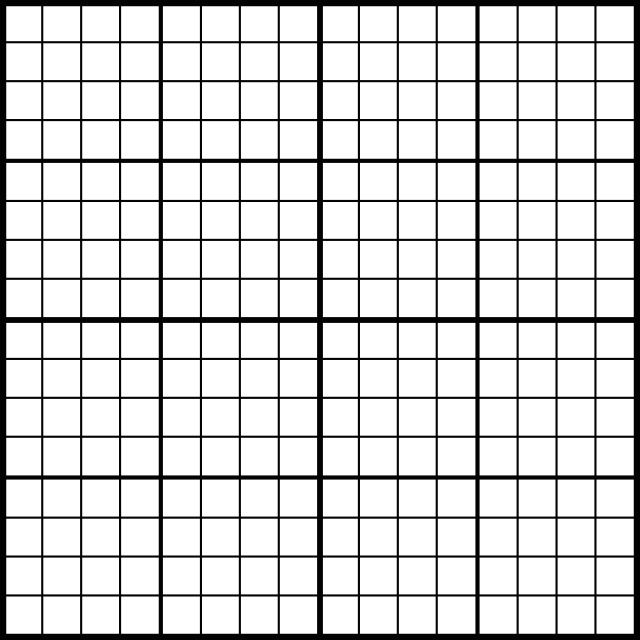
Give the GLSL for this pattern, as a WebGL 2 fragment shader.

```glsl
#version 300 es
precision highp float;
// Black ruled grid on white: 16 by 16 cells in a solid frame.
// Thin lines part the cells, a medium line marks every fourth and a heavy
// line the middle; each axis is ruled by the same repeating 1D formula.
uniform vec2 u_resolution;
out vec4 fragColor;

// Share of a pixel covered by a line, from the distance to its centre.
float lineCoverage(float dist, float width, float pixel) {
    float low = max(dist - 0.5 * pixel, -0.5 * width);
    float high = min(dist + 0.5 * pixel, 0.5 * width);
    return clamp((high - low) / pixel, 0.0, 1.0);
}

// Ink of all lines across one axis, x running from 0 to 1.
float rulingInk(float x, float pixel) {
    // Each half of the sheet starts and ends on a heavy line.
    float period = 0.4948;
    float half_x = mod(x - 0.0052, period);
    float heavy = lineCoverage(min(half_x, period - half_x), 0.0091, pixel);
    float medium = lineCoverage(abs(half_x - 0.2461), 0.0065, pixel);

    // Three thin lines on either side of the medium one.
    float block_x = half_x - 0.248 * step(0.2461, half_x);
    float nearest = clamp(round(block_x / 0.0608), 1.0, 3.0);
    float thin = lineCoverage(abs(block_x - nearest * 0.0608), 0.0033, pixel);

    // The frame fills out to the edge of the canvas.
    float edge = min(x, 1.0 - x);
    float frame = clamp((0.0094 - edge) / pixel + 0.5, 0.0, 1.0);

    return max(max(heavy, medium), max(thin, frame));
}

void main() {
    vec2 uv = gl_FragCoord.xy / u_resolution;
    vec2 pixel = 1.0 / u_resolution;

    // Columns are ruled from the left, rows from the top.
    float columns = rulingInk(uv.x, pixel.x);
    float rows = rulingInk(1.0 - uv.y, pixel.y);
    float ink = 1.0 - (1.0 - columns) * (1.0 - rows);

    vec3 paper = vec3(1.0);
    vec3 black = vec3(0.01);
    fragColor = vec4(mix(paper, black, ink), 1.0);
}
```
